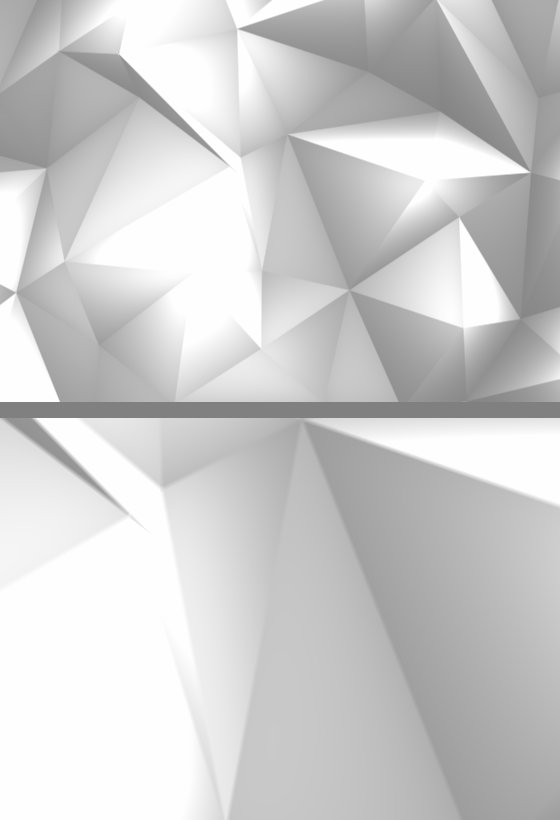
Top: the whole. Bottom: its middle third, enlarged.
Write a Shadertoy shader that draws this background.

```glsl
const vec2  CELL_DENSITY = vec2(4.8, 4.0); // cells per canvas height, across and up
const float GRID_ANGLE = 0.52;
const float JITTER = 0.97;           // full jitter width, in cells
const float RELIEF = 0.8;            // height range, in cells
const vec2  LIGHT_DIR = vec2(0.6, 0.8);
const float EDGE_SOFTNESS = 0.0036;  // share of the canvas height
const float TILT_GAIN = 1.9;
const float HEIGHT_GAIN = 2.8;
const float SHEEN_GAIN = 1.0;
const float CREASE_GAIN = 0.35;
const float CREASE_FALLOFF = 7.0;
const float SHADE_FLOOR = 0.505;
const float SHADE_MID = 0.275;
const float SHADE_CONTRAST = 1.0;
const float SHADE_WHITE = 0.995;
const vec2  SEED = vec2(37.0, 71.0);

vec3 hash3(vec2 p) {
    vec3 q = fract(p.xyx * vec3(0.1031, 0.1030, 0.0973));
    q += dot(q, q.yxz + 33.33);
    return fract((q.xxy + q.yzz) * q.zyx);
}

float cross2(vec2 a, vec2 b) { return a.x * b.y - a.y * b.x; }

float doubleArea(vec3 a, vec3 b, vec3 c) { return cross2(b.xy - a.xy, c.xy - a.xy); }

// Displaced lattice point: xy position, z height
vec3 vertexAt(vec2 cell) {
    vec3 h = hash3(cell + SEED);
    return vec3(cell + (h.xy - 0.5) * JITTER, h.z);
}

// Signed distance to the line a-b, positive on its left
float edgeDistance(vec2 p, vec2 a, vec2 b) {
    return cross2(b - a, p - a) / length(b - a);
}

// Tone of one facet, from its tilt, height, sheen and darkened creases
float facetShade(vec3 a, vec3 b, vec3 c, vec3 edges, vec3 bary, vec2 light) {
    vec3 relief = vec3(1.0, 1.0, RELIEF);
    vec3 normal = normalize(cross((b - a) * relief, (c - a) * relief));
    vec3 random = hash3((a.xy + b.xy + c.xy) * 17.0 + SEED);
    float height = dot(bary, vec3(a.z, b.z, c.z));
    vec3 creases = random.zxy * exp(-CREASE_FALLOFF * max(edges, 0.0));
    float tone = TILT_GAIN * dot(normal.xy, light)
               + HEIGHT_GAIN * (height - 0.5)
               + SHEEN_GAIN * (dot(bary, random) - 0.5)
               + CREASE_GAIN * (0.25 - dot(creases, vec3(1.0)));
    return min(SHADE_FLOOR + SHADE_MID * exp(SHADE_CONTRAST * tone), SHADE_WHITE);
}

// Adds one antialiased facet: x is weighted shade, y is coverage
void addFacet(inout vec2 sum, vec2 p, vec3 a, vec3 b, vec3 c, vec2 light, float blur) {
    vec3 edges = vec3(edgeDistance(p, b.xy, c.xy),
                      edgeDistance(p, c.xy, a.xy),
                      edgeDistance(p, a.xy, b.xy));
    float inside = min(edges.x, min(edges.y, edges.z));
    float coverage = clamp(0.5 + inside / blur, 0.0, 1.0);
    if (coverage <= 0.0) return;
    vec3 sides = vec3(length(b.xy - c.xy), length(c.xy - a.xy), length(a.xy - b.xy));
    vec3 bary = clamp(edges * sides / max(doubleArea(a, b, c), 0.001), 0.0, 1.0);
    sum += coverage * vec2(facetShade(a, b, c, edges, bary, light), 1.0);
}

void mainImage(out vec4 fragColor, in vec2 fragCoord) {
    float blur = CELL_DENSITY.x * max(EDGE_SOFTNESS, 1.0 / iResolution.y);
    float cs = cos(GRID_ANGLE), sn = sin(GRID_ANGLE);
    mat2 turn = mat2(cs, sn, -sn, cs);
    vec2 p = turn * (fragCoord / iResolution.y * CELL_DENSITY);
    vec2 light = turn * LIGHT_DIR;
    vec2 home = floor(p);
    vec2 sum = vec2(0.0);

    // Each quad is split along the diagonal giving the fuller facets
    for (int j = -1; j <= 1; j++) {
        for (int i = -1; i <= 1; i++) {
            vec2 cell = home + vec2(i, j);
            vec3 a = vertexAt(cell);
            vec3 b = vertexAt(cell + vec2(1.0, 0.0));
            vec3 c = vertexAt(cell + vec2(1.0, 1.0));
            vec3 d = vertexAt(cell + vec2(0.0, 1.0));
            float splitAC = min(doubleArea(a, b, c), doubleArea(a, c, d));
            float splitBD = min(doubleArea(a, b, d), doubleArea(b, c, d));
            if (splitAC > splitBD) {
                addFacet(sum, p, a, b, c, light, blur);
                addFacet(sum, p, a, c, d, light, blur);
            } else {
                addFacet(sum, p, a, b, d, light, blur);
                addFacet(sum, p, b, c, d, light, blur);
            }
        }
    }
    fragColor = vec4(vec3(sum.x / max(sum.y, 0.001)), 1.0);
}
```
